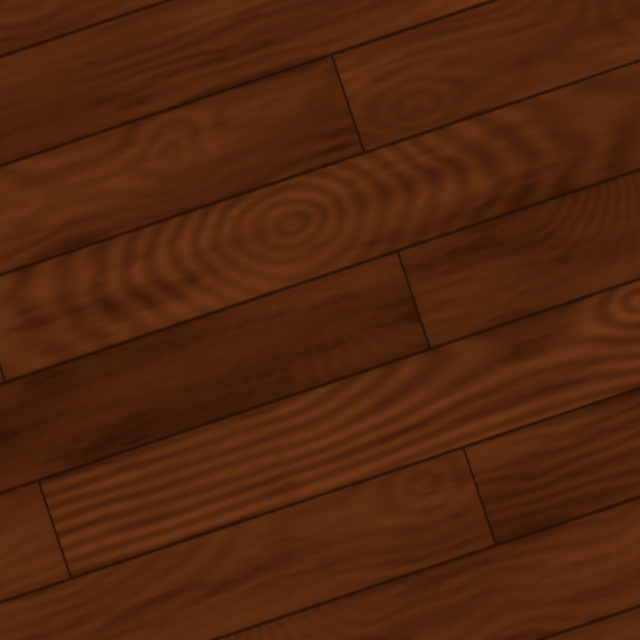
Reproduce this texture procedurally as a Shadertoy shader.

```glsl
// Dark brown wooden floor: slanted staggered planks with grain, growth rings and thin seams.

const float SLOPE = 0.3235;         // tilt of the planks, radians
const float PLANK_WIDTH = 0.1617;
const float PLANK_LENGTH = 1.294;
const float ROW_SHIFT = 0.344;      // offset across, in rows
const float JOINT_EVEN = 0.136;     // butt joint position along even rows
const float JOINT_ODD = 0.782;      // and along odd rows
const float SEAM_WIDTH = 0.0046;    // half width of the soft long seam
const float JOINT_WIDTH = 0.0036;
const float RING_FREQ = 46.0;       // growth rings per canvas height
const float RING_STRETCH = 0.7;     // below 1 lengthens the rings along the plank
const vec3 DARK_WOOD = vec3(0.225, 0.09, 0.028);
const vec3 LIGHT_WOOD = vec3(0.41, 0.205, 0.08);
const vec3 SEAM_COLOR = vec3(0.14, 0.055, 0.02);

// Planks of special character, as (index along, row)
const vec2 DARK_PLANK = vec2(-1.0, 1.0);
const vec2 STRIPED_PLANK = vec2(0.0, 0.0);
const vec2 RINGED_PLANK = vec2(0.0, 2.0);

float hash(vec2 p) {
    return fract(sin(dot(p, vec2(127.1, 311.7))) * 43758.55);
}

float noise(vec2 p) {
    vec2 i = floor(p), f = fract(p);
    f = f * f * (3.0 - 2.0 * f);
    return mix(mix(hash(i), hash(i + vec2(1, 0)), f.x),
               mix(hash(i + vec2(0, 1)), hash(i + vec2(1, 1)), f.x), f.y);
}

float fbm(vec2 p) {
    float sum = 0.0, amp = 0.5;
    for (int i = 0; i < 4; i++) {
        sum += amp * noise(p);
        p = p * 2.03 + 17.3;
        amp *= 0.5;
    }
    return sum / 0.9375;
}

// Wood lightness, 0 dark to 1 light; local runs 0..1 over the plank
float woodTone(vec2 q, vec2 local, vec2 id) {
    vec2 g = q + 7.0 * vec2(hash(id + 3.1), hash(id + 8.7));
    float tone = 0.56 + 0.2 * (hash(id + 1.7) - 0.5);
    float contrast = mix(0.06, 0.16, hash(id + 5.3));
    vec2 heart = vec2(hash(id + 2.9), mix(-0.4, 1.4, hash(id + 6.1)));
    float reach = 0.06;             // rings turn into straight grain beyond this
    float warping = 1.0;
    float evenness = 0.3;           // ring contrast kept outside the patches

    if (id == DARK_PLANK) {
        tone = 0.32;
        contrast = 0.05;
    } else if (id == STRIPED_PLANK) {
        tone = 0.68;
        contrast = 0.25;
        heart = vec2(0.757, 0.8);
        warping = 0.35;
        evenness = 0.8;
    } else if (id == RINGED_PLANK) {
        tone = 0.6;
        contrast = 0.18;
        heart = vec2(0.388, 0.56);
        reach = 0.28;
        warping = 0.7;
        evenness = 0.55;
    }

    // Growth rings around the heart, straightening far from it
    vec2 d = (local - heart) * vec2(PLANK_LENGTH, PLANK_WIDTH);
    float far = smoothstep(3.0 * reach, 10.0 * reach, abs(d.x));
    d.x = reach * tanh(RING_STRETCH * d.x / reach);
    float warp = 0.05 * (fbm(g * vec2(3.0, 9.0)) - 0.5)
               + 0.01 * (noise(g * vec2(14.0, 40.0)) - 0.5);
    float phase = mix(length(d), -d.y, far) + warping * warp;
    float rings = sin(6.2832 * RING_FREQ * phase);
    float patches = smoothstep(0.3, 0.62, fbm(g * vec2(4.0, 12.0) + 31.0));
    tone += contrast * rings * mix(evenness, 1.0, patches);

    // Broad bands, long streaks, dark flecks and fine fibres
    tone += 0.5 * (fbm(g * vec2(2.2, 9.0) + 11.0) - 0.5);
    tone += 0.7 * (fbm(g * vec2(3.5, 26.0)) - 0.5);
    tone -= 0.2 * smoothstep(0.56, 0.74, fbm(g * vec2(9.0, 42.0) + 57.0));
    tone += 0.06 * (noise(g * vec2(60.0, 200.0)) - 0.5);
    tone += 0.04 * (noise(g * 150.0) - 0.5);
    return tone;
}

void mainImage(out vec4 fragColor, in vec2 fragCoord) {
    vec2 p = fragCoord / iResolution.y;
    float pixel = 1.0 / iResolution.y;

    // Plank axes: x along, y across
    float c = cos(SLOPE), s = sin(SLOPE);
    vec2 q = vec2(c * p.x + s * p.y, c * p.y - s * p.x);

    // Staggered layout
    float across = q.y / PLANK_WIDTH - ROW_SHIFT;
    float row = floor(across);
    float joint = mod(row, 2.0) < 0.5 ? JOINT_EVEN : JOINT_ODD;
    float along = (q.x - joint) / PLANK_LENGTH;
    vec2 id = vec2(floor(along), row);
    vec2 local = vec2(fract(along), fract(across));
    vec2 edge = min(local, 1.0 - local) * vec2(PLANK_LENGTH, PLANK_WIDTH);

    // Wood, shaded softly towards the edges
    float tone = woodTone(q, local, id);
    tone -= 0.18 * exp(-edge.y / 0.008) + 0.08 * exp(-edge.x / 0.006);
    vec3 color = mix(DARK_WOOD, LIGHT_WOOD, clamp(tone, -0.15, 1.1));

    // Slightly rough seams and joints
    float rough = 0.0009 * (noise(q * 130.0) - 0.5);
    float seam = 1.0 - smoothstep(0.0, max(SEAM_WIDTH, 1.5 * pixel), edge.y + rough);
    float butt = 1.0 - smoothstep(0.0, max(JOINT_WIDTH, 1.5 * pixel), edge.x + rough);
    color = mix(color, SEAM_COLOR, 0.85 * max(seam, butt));

    fragColor = vec4(color, 1.0);
}
```
